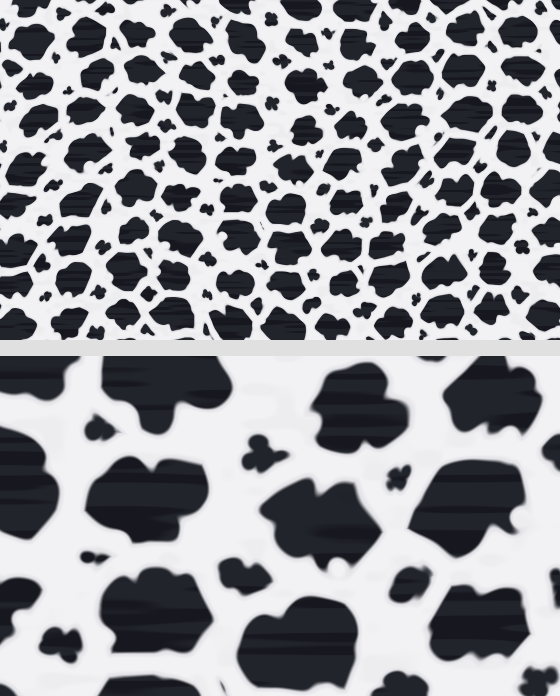
Top, the full canvas; bottom, a detail of the centre.
A WebGL 2 fragment shader for this pattern:

```glsl
#version 300 es
precision highp float;
// Cow-hide print: dark lobed patches, large and small, packed on pale cloth.

uniform vec2 u_resolution;
out vec4 outColor;

// Colours
const vec3 CLOTH = vec3(0.95, 0.95, 0.96);
const vec3 CLOTH_SHADE = vec3(0.86, 0.86, 0.88);
const vec3 INK = vec3(0.13, 0.14, 0.17);
const vec3 INK_DEEP = vec3(0.09, 0.09, 0.12);

// Layout, in canvas heights
const vec2 CELL = vec2(0.157, 0.118);       // spacing of the large patches
const vec2 JITTER = vec2(0.046, 0.038);     // scatter of patch centres
const float REACH = 0.06;                   // territory radius of a patch of scale 1
const float HALF_GAP = 0.0115;              // half the cloth between neighbours
const vec2 LOBE_RING = vec2(0.043, 0.027);  // ellipse that carries the lobes
const vec2 LOBE_RADIUS = vec2(0.018, 0.031);
const vec2 NOTCH_RING = vec2(0.056, 0.046);
const float NOTCH_RADIUS = 0.013;
const float MAX_TILT = 0.7;
const float WOBBLE = 0.011;
const float EDGE = 0.0021;                  // half width of the soft edge
const float TAU = 6.2832;

float hash(vec2 p) {
  return fract(sin(dot(p, vec2(127.1, 311.7))) * 43758.5453);
}

float noise(vec2 p) {
  vec2 i = floor(p), f = fract(p);
  f = f * f * (3.0 - 2.0 * f);
  return mix(mix(hash(i), hash(i + vec2(1, 0)), f.x),
             mix(hash(i + vec2(0, 1)), hash(i + vec2(1, 1)), f.x), f.y);
}

float smoothMin(float a, float b, float k) {
  float h = max(k - abs(a - b), 0.0) / k;
  return min(a, b) - 0.25 * h * h * k;
}

float smoothMax(float a, float b, float k) {
  return -smoothMin(-a, -b, k);
}

// Centre (xy) and scale (z); kind 0 is large, kind 1 is a small filler at the corner.
vec3 patchSeed(vec2 cell, float kind) {
  vec2 id = cell + 57.0 * kind;
  vec2 scatter = vec2(hash(id), hash(id + 13.7)) - 0.5;
  vec2 centre = (cell + 0.5 + 0.5 * kind) * CELL + scatter * JITTER;
  float size = hash(id + 29.3);
  return vec3(centre, mix(mix(0.84, 1.16, size), mix(0.30, 0.54, size), kind));
}

// Weighted squared distance that divides the cloth into territories.
float territory(vec2 p, vec3 seed) {
  vec2 d = p - seed.xy;
  return dot(d, d) - REACH * REACH * seed.z * seed.z;
}

// Union of round lobes about the centre, with a bay cut into the large ones.
float lobedPatch(vec2 p, vec3 seed, vec2 id, float kind) {
  float tilt = (hash(id + 3.1) - 0.5) * 2.0 * MAX_TILT;
  float c = cos(tilt), s = sin(tilt);
  vec2 q = mat2(c, -s, s, c) * (p - seed.xy) / seed.z;
  float lobes = mix(6.0, 4.0, kind);
  float d = length(q) - 0.026;
  for (float k = 0.0; k < lobes; k++) {
    vec2 key = id + vec2(k * 7.3, k * 3.9);
    float angle = TAU * (k + 0.6 * hash(key + 5.0)) / lobes;
    vec2 at = LOBE_RING * vec2(cos(angle), sin(angle)) * mix(0.8, 1.2, hash(key + 9.0));
    float radius = mix(LOBE_RADIUS.x, LOBE_RADIUS.y, hash(key + 17.0));
    d = smoothMin(d, length(q - at) - radius, 0.011);
  }
  float bay = -0.25 * TAU + 3.0 * (hash(id + 41.0) - 0.5);
  vec2 notch = NOTCH_RING * vec2(cos(bay), sin(bay));
  if (kind < 0.5) d = smoothMax(d, NOTCH_RADIUS - length(q - notch), 0.012);
  return d * seed.z;
}

// Signed distance to the nearest patch, negative inside.
float patchDistance(vec2 p) {
  vec2 base = floor(p / CELL);
  vec3 owner = vec3(0.0);
  vec2 ownerCell = base;
  float ownerKind = 0.0, nearest = 1e3;
  for (int n = 0; n < 50; n++) {
    vec2 cell = base + vec2(n % 5, (n / 5) % 5) - 2.0;
    float kind = float(n / 25);
    vec3 seed = patchSeed(cell, kind);
    float t = territory(p, seed);
    if (t < nearest) { nearest = t; owner = seed; ownerCell = cell; ownerKind = kind; }
  }
  float border = 1e3;
  for (int n = 0; n < 50; n++) {
    vec3 seed = patchSeed(base + vec2(n % 5, (n / 5) % 5) - 2.0, float(n / 25));
    float apart = distance(seed.xy, owner.xy);
    if (apart > 1e-4) border = min(border, (territory(p, seed) - nearest) / (2.0 * apart));
  }
  float shape = lobedPatch(p, owner, ownerCell + 57.0 * ownerKind, ownerKind);
  return smoothMax(shape, HALF_GAP - border, 0.008);
}

void main() {
  vec2 uv = gl_FragCoord.xy / u_resolution.y;

  // Slow drift bends the rows; fine wobble makes the outlines wavy.
  vec2 p = uv + 0.028 * sin(uv.yx * vec2(5.3, 6.1) + vec2(0.7, 2.1));
  p += WOBBLE * (vec2(noise(uv * 27.0), noise(uv * 27.0 + 71.0)) - 0.5);
  float d = patchDistance(p);

  // Cloth with a faint halo, ink with horizontal weave streaks.
  float halo = 0.7 * smoothstep(0.0065, 0.001, d);
  float mottle = 0.25 * smoothstep(0.6, 0.9, noise(uv * vec2(35.0, 60.0)));
  vec3 cloth = mix(CLOTH, CLOTH_SHADE, max(halo, mottle));
  vec3 ink = mix(INK, INK_DEEP, smoothstep(0.55, 0.7, noise(uv * vec2(9.0, 130.0))));
  float soft = max(EDGE, 0.6 / u_resolution.y);
  outColor = vec4(mix(ink, cloth, smoothstep(-soft, soft, d)), 1.0);
}
```
